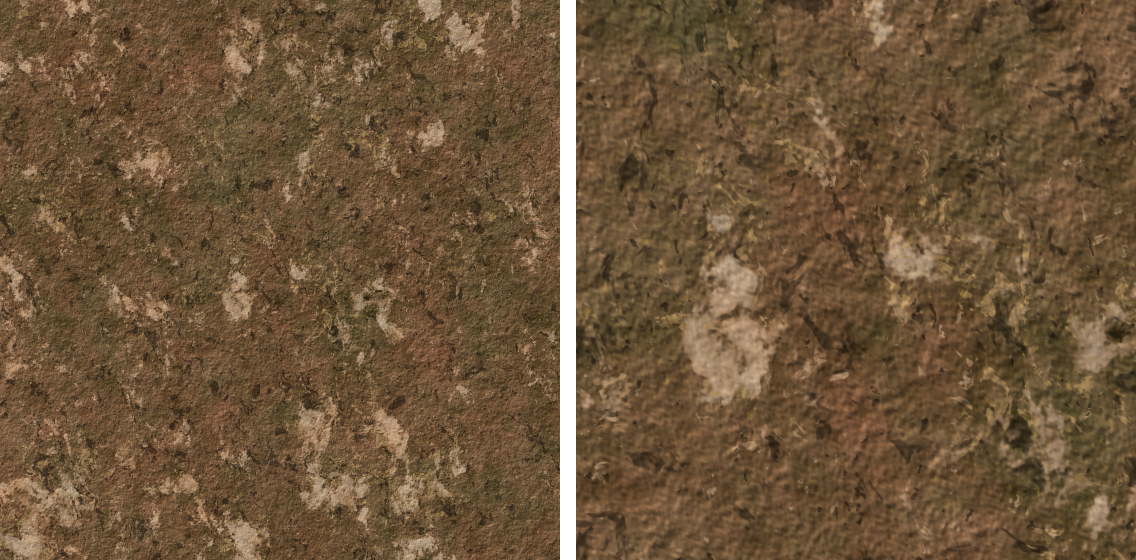
Left: the whole. Right: its middle third, enlarged.
This texture is drawn by a three.js fragment shader. Its source:

```glsl
// Weathered brown earth: mottled soil with crumbly relief, small ragged pale
// flakes with clay halos, finer flecks, mossy tints, grit and dark pits.
// Built from layered value noise, a slope light and scattered cell grains.

#define SOIL_DARK   vec3(0.33, 0.245, 0.14)
#define SOIL_LIGHT  vec3(0.495, 0.385, 0.275)
#define CLAY        vec3(0.57, 0.44, 0.32)
#define CHALK       vec3(0.75, 0.645, 0.53)
#define OCHRE       vec3(0.58, 0.46, 0.22)
#define PATCH_SCALE vec2(27.0, 17.0)
#define PATCH_LEVEL 0.685
#define FLECK_LEVEL 0.70
#define CLUSTERING  0.42
#define RELIEF      1.15
#define CRUMB_SCALE 64.0

varying vec2 vUv;

const mat2 TURN_DOUBLE = mat2(1.6, 1.2, -1.2, 1.6);
const vec2 TO_LIGHT = vec2(-0.6, 0.8);

float hash(vec2 p) {
  vec3 q = fract(vec3(p.xyx) * 0.1031);
  q += dot(q, q.yzx + 33.33);
  return fract((q.x + q.y) * q.z);
}

float noise(vec2 p) {
  vec2 cell = floor(p);
  vec2 f = fract(p);
  f = f * f * f * (f * (f * 6.0 - 15.0) + 10.0);
  float low = mix(hash(cell), hash(cell + vec2(1.0, 0.0)), f.x);
  float high = mix(hash(cell + vec2(0.0, 1.0)), hash(cell + 1.0), f.x);
  return mix(low, high, f.y);
}

// Layered noise, centred on zero
float fbm(vec2 p, float gain) {
  float sum = 0.0;
  float total = 0.0;
  float amp = 1.0;
  for (int i = 0; i < 4; i++) {
    sum += amp * noise(p);
    total += amp;
    amp *= gain;
    p = TURN_DOUBLE * p + 17.3;
  }
  return sum / total - 0.5;
}

float crumbs(vec2 p) {
  return fbm(p * CRUMB_SCALE + 61.0, 0.8);
}

// One soft-edged grain in some of the cells
float grains(vec2 p, float density) {
  vec2 cell = floor(p);
  vec2 centre = 0.35 + 0.3 * vec2(hash(cell + 3.7), hash(cell + 41.3));
  float radius = mix(0.14, 0.34, hash(cell + 87.1));
  float dist = length(fract(p) - centre);
  float present = step(hash(cell + 129.9), density);
  return present * (1.0 - smoothstep(radius * 0.4, radius, dist));
}

void main() {
  vec2 p = vUv;

  // Shared fields
  vec2 warp = vec2(fbm(p * 11.0 + 5.0, 0.6), fbm(p * 11.0 + 37.0, 0.6));
  float broad = fbm(p * 5.0 + 11.0, 0.5);
  float mottle = fbm(p * 26.0 + 23.0, 0.7);
  float cluster = fbm(p * 6.5 + 71.0, 0.55);
  float tint = fbm(p * 8.0 + 97.0, 0.8);
  float height = crumbs(p);
  float slope = height - crumbs(p + TO_LIGHT * 0.0028);

  // Mottled soil, faintly olive to rust
  float tone = 0.47 + 0.5 * broad + 0.9 * mottle + 1.1 * height;
  vec3 color = mix(SOIL_DARK, SOIL_LIGHT, clamp(tone, -0.2, 1.3));
  color += vec3(0.075, -0.03, -0.01) * (tint + 0.5 * mottle);

  // Flaked patches: clay halo around a ragged chalky core
  vec2 q = p + 0.06 * warp;
  q.x += 0.2 * q.y;
  float flake = 0.5 + fbm(q * PATCH_SCALE, 0.68) + CLUSTERING * cluster;
  flake += 0.3 * height;
  float halo = smoothstep(PATCH_LEVEL - 0.13, PATCH_LEVEL + 0.03, flake);
  float core = smoothstep(PATCH_LEVEL - 0.03, PATCH_LEVEL + 0.06, flake);
  float chalkiness = clamp(0.3 + 4.0 * (flake - PATCH_LEVEL) + 1.5 * mottle, 0.0, 1.0);
  vec3 chalk = mix(CLAY, CHALK, chalkiness);
  chalk += vec3(0.04, -0.015, -0.045) * clamp(tint * 3.0, -0.4, 1.0);
  color = mix(color, CLAY, 0.42 * halo);
  color = mix(color, chalk, 0.85 * core);

  // Finer crumbled flecks gathered around the patches
  float crumble = 0.5 + fbm(q * vec2(74.0, 60.0) + 43.0, 0.75);
  crumble += 0.35 * cluster + 0.3 * (flake - 0.5);
  float fleck = smoothstep(FLECK_LEVEL - 0.04, FLECK_LEVEL + 0.05, crumble);
  float mossy = smoothstep(-0.06, 0.14, cluster - 0.7 * tint);
  vec3 fleckColor = mix(mix(CLAY, CHALK, 0.5), OCHRE, 0.5 * mossy);
  color = mix(color, fleckColor, 0.7 * fleck * (1.0 - core));

  // Scattered ochre moss, pale grit and dark pits
  vec2 rough = p + 0.02 * vec2(mottle, height);
  float moss = grains(rough * 140.0, 0.4) * mossy;
  float grit = grains(TURN_DOUBLE * rough * 62.0, 0.09);
  float pit = grains(rough * vec2(120.0, 95.0) + 19.0, 0.1);
  float hollow = smoothstep(0.13, 0.25, fbm(q * vec2(58.0, 46.0) + 151.0, 0.7));
  color = mix(color, OCHRE, 0.45 * moss);
  color = mix(color, CHALK, 0.35 * grit);
  color *= 1.0 - 0.4 * max(pit, hollow) * (1.0 - 0.7 * core);

  // Crumbly relief, gentler on the smooth patches
  color *= 1.0 + RELIEF * slope * (1.0 - 0.45 * core);
  gl_FragColor = vec4(clamp(color, 0.0, 1.0), 1.0);
}
```
